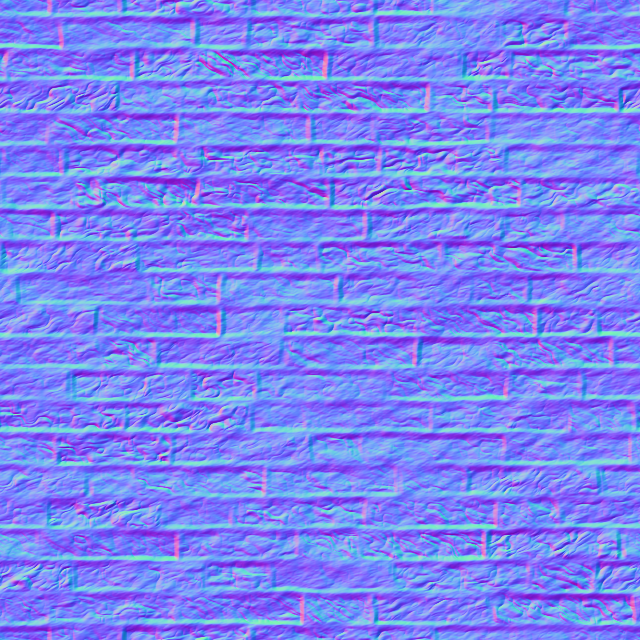
Write a Shadertoy shader that draws this texture map.

```glsl
// Tangent-space normal map of a weathered brick wall, seamless on the canvas.
// A height field (bevelled courses, uneven head joints, chipped faces and
// grain) is differentiated and its normal is packed into colour.

#define ROWS 20.0          // courses down the canvas
#define SLOTS 10.0         // half-brick slots along a course
#define ROW_PHASE 0.47     // height of the lowest bed joint, in courses
#define RELIEF 0.0034      // brick height above the mortar
#define BEVEL_TOP 0.0125   // width of the upper bevel
#define BEVEL_LOW 0.0088   // width of the lower and side bevels
#define WOBBLE 0.0045      // unevenness of the brick edges
#define CHIP 0.30          // slope of the chipped creases
#define GRAIN 0.20         // slope of each grain octave
#define TILT 0.34          // lean of single bricks
#define BROAD 0.26         // slow change of slope over the wall
#define STEP 0.0009        // differencing distance

const vec2 BIAS = vec2(-0.04, 0.05);

float hash(vec2 p) {
    return fract(sin(dot(p, vec2(12.9898, 78.233))) * 43758.55);
}

// Value noise that repeats after the given whole number of cells
float noise(vec2 p, vec2 period) {
    vec2 cell = floor(p), f = p - cell;
    vec2 a = mod(cell, period), b = mod(cell + 1.0, period);
    f = f * f * f * (f * (f * 6.0 - 15.0) + 10.0);
    return mix(mix(hash(a), hash(vec2(b.x, a.y)), f.x),
               mix(hash(vec2(a.x, b.y)), hash(b), f.x), f.y);
}

float tiledNoise(vec2 p, vec2 cells) {
    return noise(p * cells, cells);
}

// Fine stone grain, stretched and sheared along the course
float grain(vec2 p) {
    float sum = 0.0;
    vec2 cells = vec2(28.0, 46.0);
    for (float i = 0.0; i < 4.0; i++) {
        vec2 c = (p + 0.37 * i) * cells;
        c.y -= 0.5 * cells.x * p.x;
        sum += GRAIN / cells.y * noise(c, cells);
        cells *= vec2(1.8, 2.0);
        cells = 2.0 * floor(0.5 * cells);
    }
    return sum;
}

// Short broken creases: sharp ridges bent by noise, in three sizes
float chips(vec2 p, vec2 seed, float slant) {
    float sum = 0.0;
    vec2 cells = vec2(22.0, 44.0);
    vec2 bend = vec2(tiledNoise(p + 0.17, vec2(44.0, 70.0)),
                     tiledNoise(p + 0.53, vec2(52.0, 80.0))) - 0.5;
    for (float i = 0.0; i < 3.0; i++) {
        vec2 c = p * cells + seed * (i + 1.0) + 0.9 * bend;
        c.y += slant * cells.y;
        float ridge = abs(2.0 * noise(c, cells) - 1.0);
        sum -= CHIP / cells.y * (sqrt(ridge * ridge + 0.01) - 0.5);
        cells *= vec2(2.0, 1.75);
    }
    return sum;
}

// Two stretchers and a header in every five slots, with loose spacing
float jointPosition(float i, float row) {
    float jitter = hash(vec2(mod(i, 6.0) + 3.1, row + 7.7)) - 0.5;
    return 5.0 * floor(i / 3.0) + 2.0 * mod(i, 3.0) + 0.3 * jitter;
}

float wallHeight(vec2 p) {
    // Uneven edges
    vec2 wobble = vec2(tiledNoise(p, vec2(14.0, 26.0)),
                       tiledNoise(p + 0.31, vec2(12.0, 20.0))) - 0.5;
    wobble += 0.5 * (tiledNoise(p + 0.63, vec2(48.0, 60.0)) - 0.5);
    vec2 q = p + WOBBLE * wobble;

    // Course and bed joints
    float v = q.y * ROWS - ROW_PHASE;
    float row = mod(floor(v), ROWS);
    float across = fract(v);
    float bed = smoothstep(0.0, BEVEL_LOW, across / ROWS)
              * smoothstep(0.0, BEVEL_TOP, (1.0 - across) / ROWS);

    // Head joints of differing depth
    float u = fract(q.x + hash(vec2(row, 4.3))) * SLOTS;
    float head = 1.0, face = bed, brick = 0.0, left = 0.0;
    for (float i = -1.0; i < 8.0; i++) {
        float joint = jointPosition(i, row);
        float side = smoothstep(0.0, BEVEL_LOW, abs(u - joint) / SLOTS);
        float depth = hash(vec2(row + 2.6, mod(i, 6.0)));
        head *= mix(1.0, side, mix(0.2, 0.85, depth * depth));
        face *= side;
        if (joint <= u) {
            brick = mod(i, 6.0);
            left = joint;
        }
    }

    // Each brick has its own lean and chipping
    vec2 id = vec2(brick + 1.7, row + 0.9);
    float roughness = mix(0.25, 1.1, hash(id));
    vec2 lean = vec2(hash(id + 11.3), hash(id + 23.9)) - 0.5;
    vec2 local = vec2((u - left) / SLOTS - 0.07, (across - 0.5) / ROWS);
    float tilt = TILT * dot(lean * vec2(0.3, 1.0), local);
    float chipped = roughness * chips(p, 31.0 * lean, 1.2 * lean.x * local.x);
    return RELIEF * bed * head + face * (chipped + tilt) + grain(p);
}

void mainImage(out vec4 fragColor, in vec2 fragCoord) {
    vec2 p = fragCoord / iResolution.xy;
    vec2 e = vec2(STEP, 0.0);

    // Slopes by central differences; green points down the canvas
    vec2 slope = vec2(wallHeight(p - e.xy) - wallHeight(p + e.xy),
                      wallHeight(p + e.yx) - wallHeight(p - e.yx));
    slope = slope / (2.0 * STEP) + BIAS;
    slope.y += BROAD * (tiledNoise(p, vec2(7.0, 14.0)) - 0.5);
    vec3 normal = normalize(vec3(slope, 1.0));
    fragColor = vec4(0.5 + 0.5 * normal, 1.0);
}
```
